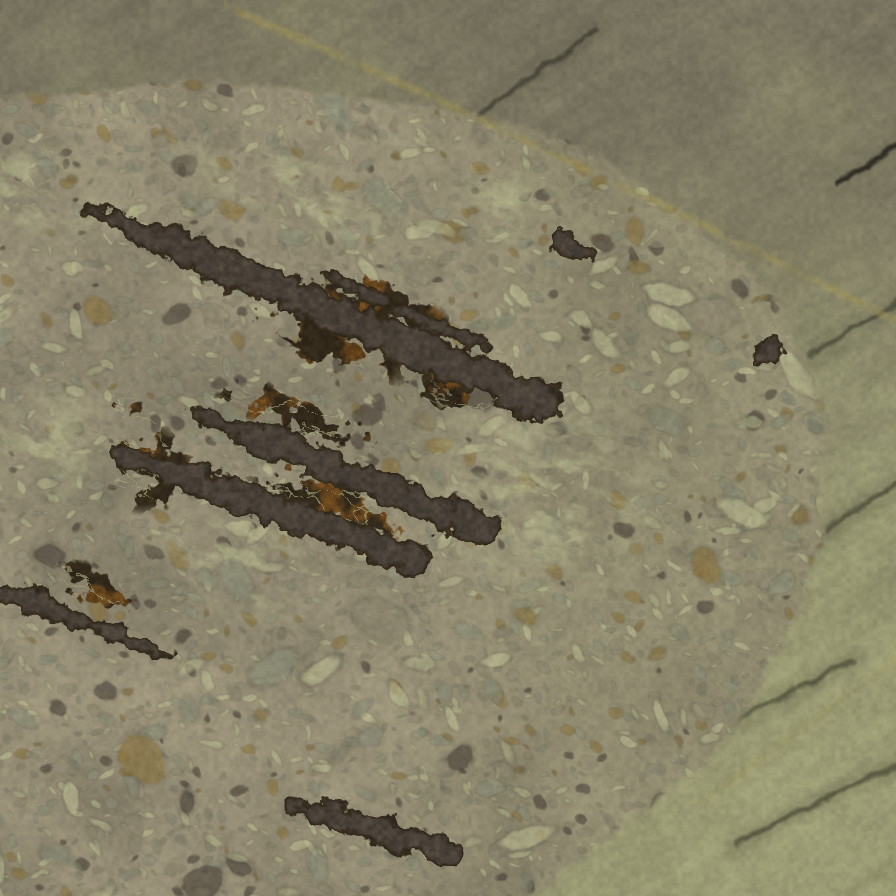
Reproduce this texture procedurally as a WebGL 2 fragment shader.

```glsl
#version 300 es
precision highp float;
// Weathered conglomerate: a rounded bed of stone chips in smooth, grooved mortar,
// with dark shards and rust stains. Noise-warped segments and ellipses give
// the shapes; jittered grids scatter the chips.
uniform vec2 u_resolution;
out vec4 fragColor;

#define BED_CENTER vec2(.23, .5)
#define BED_TILT -.38
#define SHARD_ROUGHNESS .024
#define RUST_ROUGHNESS 2.3
#define CHIP_OPACITY .62
#define GRAIN_CONTRAST .17

const vec3 MORTAR_DARK = vec3(.47, .45, .37);
const vec3 MORTAR_LIGHT = vec3(.60, .60, .45);
const vec3 BED_TAN = vec3(.555, .525, .435);
const vec3 PALE = vec3(.67, .67, .52);
const vec3 SAGE = vec3(.50, .51, .43);
const vec3 OCHRE = vec3(.50, .42, .23);
const vec3 SHARD_GREY = vec3(.285, .255, .22);
const vec3 UMBER = vec3(.19, .155, .10);
const vec3 RUST = vec3(.40, .27, .11);

// Start.xy, end.xy
const vec4 SHARDS[8] = vec4[8](
  vec4(.108, .762, .608, .55), vec4(.22, .54, .54, .408),
  vec4(.135, .492, .462, .378), vec4(-.03, .352, .188, .27),
  vec4(.328, .1, .505, .048), vec4(.612, .74, .655, .715),
  vec4(.36, .697, .54, .612), vec4(.849, .594, .863, .616));
const float WIDTHS[8] = float[8](.021, .018, .018, .015, .015, .01, .007, .014);
const vec4 GROOVES[6] = vec4[6](
  vec4(.525, .863, .665, .965), vec4(.937, .798, 1.02, .848),
  vec4(.89, .388, 1.02, .47), vec4(.755, .16, .95, .263),
  vec4(.82, .058, 1.02, .156), vec4(.905, .605, 1.02, .675));
// Center.xy, radii.zw
const vec4 STAINS[8] = vec4[8](
  vec4(.365, .618, .085, .036), vec4(.505, .563, .045, .02),
  vec4(.335, .535, .095, .022), vec4(.165, .478, .047, .043),
  vec4(.375, .435, .085, .032), vec4(.105, .346, .052, .019),
  vec4(.15, .542, .03, .016), vec4(.43, .66, .08, .022));
const vec4 PALES[6] = vec4[6](
  vec4(.32, .795, .18, .06), vec4(.27, .365, .13, .07),
  vec4(.055, .5, .08, .09), vec4(.57, .77, .08, .055),
  vec4(.03, .79, .12, .07), vec4(.6, .45, .18, .15));

float hash(vec2 p) {
  vec3 q = fract(p.xyx * .1031);
  q += dot(q, q.yzx + 33.33);
  return fract((q.x + q.y) * q.z);
}
float noise(vec2 p) {
  vec2 i = floor(p), f = fract(p);
  f = f * f * (3. - 2. * f);
  return mix(mix(hash(i), hash(i + vec2(1, 0)), f.x),
    mix(hash(i + vec2(0, 1)), hash(i + 1.), f.x), f.y);
}
float fbm(vec2 p) {
  float sum = 0., amp = .533;
  for (int i = 0; i < 4; i++, amp *= .5) {
    sum += amp * noise(p);
    p = mat2(1.6, 1.2, -1.2, 1.6) * p + 17.3;
  }
  return sum;
}
vec2 turn(vec2 p, float a) {
  return mat2(cos(a), -sin(a), sin(a), cos(a)) * p;
}
// Distance to a segment and position along it
vec2 segment(vec2 p, vec4 s) {
  vec2 a = p - s.xy, b = s.zw - s.xy;
  float h = clamp(dot(a, b) / dot(b, b), 0., 1.);
  return vec2(length(a - b * h), h);
}
float patchField(vec2 p, vec4 e) {
  return 1. - length(turn(p - e.xy, BED_TILT) / e.zw);
}
// One layer of elliptical chips on a jittered grid
vec3 addChips(vec3 col, vec2 p, float scale, float cover) {
  vec2 g = p * scale + scale;
  float blur = scale / u_resolution.y;
  for (int k = 0; k < 9; k++) {
    vec2 id = floor(g) + vec2(k % 3, k / 3) - 1.;
    if (hash(id + 91.1) > cover) continue;
    float kind = hash(id + 3.7), size = hash(id + 41.3);
    vec2 center = id + .2 + .6 * vec2(hash(id + 11.9), hash(id + 27.1));
    vec2 q = turn(g - center, BED_TILT + 2.2 * (hash(id + 63.7) - .5));
    vec2 r = (.16 + .34 * size * size) * vec2(1.25, .45 + .45 * kind);
    float d = (length(q / r) - 1.) * r.y;
    vec3 tone = kind < .37 ? PALE : kind < .7 ? SAGE : kind < .86 ? BED_TAN * .93 : kind < .94 ? OCHRE : SHARD_GREY;
    col *= 1. - .07 * smoothstep(.1, 0., abs(d));
    col = mix(col, tone * (.91 + .16 * size), CHIP_OPACITY * smoothstep(blur, -blur - .03, d));
  }
  return col;
}

void main() {
  vec2 p = gl_FragCoord.xy / u_resolution;
  float px = 1. / u_resolution.y;
  float broad = fbm(p * 9.), rough = fbm(p * 43. + 8.), fine = fbm(p * 170.);
  vec2 warped = p + .012 * (vec2(rough, fbm(p * 43. + 70.)) - .5);

  // Brushed mortar with slanted grooves
  float light = smoothstep(.95, .05, p.y) * smoothstep(.2, .8, p.x);
  light += .3 * p.x * (1. - p.y) + .7 * (broad - .42);
  vec3 mortar = mix(MORTAR_DARK, MORTAR_LIGHT, clamp(light, 0., 1.));
  mortar *= .94 + .12 * fbm(turn(p, .55) * vec2(6, 65));
  for (int i = 0; i < 6; i++) {
    float d = segment(warped, GROOVES[i]).x;
    mortar *= 1. - (i == 1 ? .55 : .3) * smoothstep(.006, 0., d) - .09 * smoothstep(.025, 0., d);
  }

  // Chip bed with pale, flaky patches
  vec3 bed = BED_TAN * (.86 + .3 * broad);
  bed = mix(bed, MORTAR_LIGHT * .95, .3 * smoothstep(.3, .8, p.x));
  bed = addChips(bed, warped, 62., .6);
  bed = addChips(bed, warped + .37, 34., .48);
  bed = addChips(bed, warped + .71, 19., .22);
  float glow = 0.;
  for (int i = 0; i < 6; i++) glow = max(glow, smoothstep(0., .9, patchField(p, PALES[i])));
  float flakes = fbm(turn(warped, BED_TILT) * vec2(32, 75));
  bed = mix(bed, PALE, glow * smoothstep(.38, .72, flakes) * .85);
  vec2 q = p - BED_CENTER;
  float edge = length(q / vec2(.695, q.y > 0. ? .41 : .58)) - 1.;
  edge += .07 * (broad - .5) + .035 * (rough - .5);
  vec3 col = mix(bed, mortar, smoothstep(-.012, .012, edge));

  // Worn yellow lines
  float x = p.x - .27;
  float upper = abs(p.y - .985 + .43 * x + .055 * x * x) + step(x, -.02);
  float lower = segment(p, vec4(.78, .1, 1.02, .28)).x;
  float line = smoothstep(.009, .001, upper) + .5 * smoothstep(.008, 0., lower);
  col = mix(col, vec3(.61, .56, .33), .55 * line * smoothstep(.25, .6, rough));

  // Rust stains and light, crinkled veins
  float stain = -9.;
  for (int i = 0; i < 8; i++) stain = max(stain, patchField(warped, STAINS[i]));
  float mask = smoothstep(-.04, .1, stain - .28 + RUST_ROUGHNESS * (rough - .5));
  vec3 rust = mix(UMBER, RUST, smoothstep(.46, .68, fbm(p * 36. + 31.)));
  col = mix(col, rust * (.75 + .5 * fine), mask * smoothstep(-.35, .05, stain));
  float vein = smoothstep(.025, .008, abs(flakes - .5));
  col = mix(col, PALE, .6 * vein * smoothstep(-.2, .3, stain) * smoothstep(.6, .54, p.y));

  // Ragged dark shards
  for (int i = 0; i < 8; i++) {
    vec2 s = segment(warped, SHARDS[i]);
    float taper = .5 + .5 * smoothstep(0., .25, s.y) - (i == 3 ? .65 * s.y : 0.);
    float d = s.x - WIDTHS[i] * taper + SHARD_ROUGHNESS * (fbm(p * 75.) - .5);
    vec3 body = mix(UMBER, SHARD_GREY, smoothstep(0., -.008, d));
    col = mix(col, body * (.82 + .36 * fine), smoothstep(px, -px, d));
  }
  col *= 1. + GRAIN_CONTRAST * (fine - .5) + .08 * (rough - .5);
  fragColor = vec4(col, 1);
}
```
